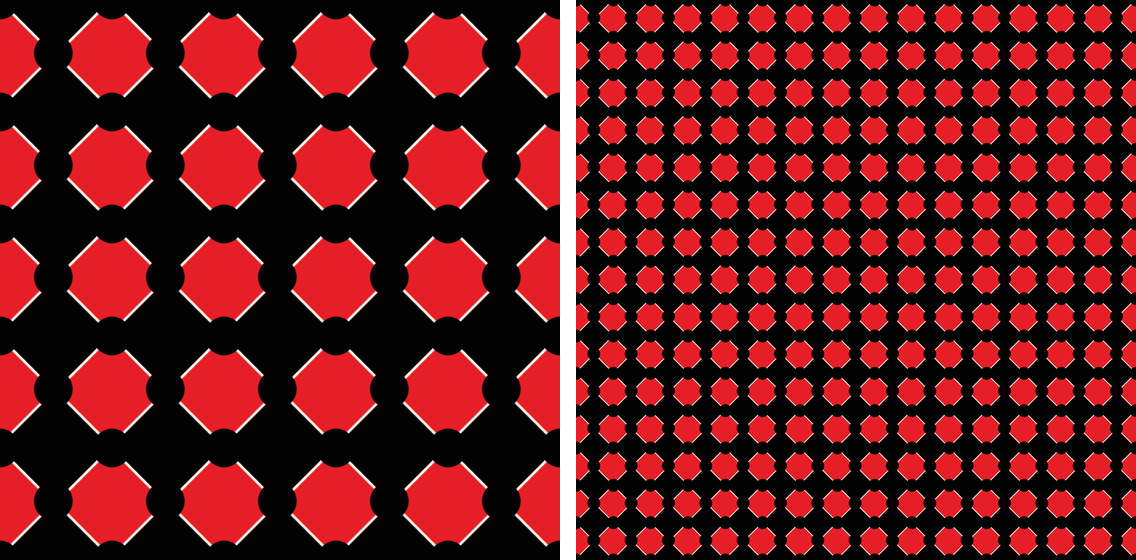
Left: one tile. Right: repeated 3 by 3.
Give the GLSL for this pattern, as a three.js fragment shader.

```glsl
// Red diamonds with thin white edges on black, their corners bitten off by black discs.
varying vec2 vUv;

const float REPEATS = 5.0;

// Lengths and positions below are in units of one repeat.
const vec2 DIAMOND_CENTER = vec2(-0.010, -0.489);
const vec2 SIDE_DISC_CENTER = vec2(0.476, -0.474);
const vec2 CAP_DISC_CENTER = vec2(0.0, 0.0);
const float DIAMOND_RADIUS = 0.506;   // center to corner
const float EDGE_WIDTH = 0.0235;
const float DISC_RADIUS = 0.1725;

const vec3 BLACK = vec3(0.008, 0.006, 0.006);
const vec3 RED = vec3(0.90, 0.12, 0.15);
const vec3 WHITE = vec3(0.97, 0.95, 0.93);

// Offset from the nearest repeat of a center
vec2 nearest(vec2 p, vec2 center) {
  return fract(p - center + 0.5) - 0.5;
}

float diamondDistance(vec2 p, float radius) {
  return (abs(p.x) + abs(p.y) - radius) * 0.70710678;
}

float discDistance(vec2 p, float radius) {
  return length(p) - radius;
}

// Coverage of a shape from its signed distance
float coverage(float dist, float pixel) {
  return clamp(0.5 - dist / pixel, 0.0, 1.0);
}

void main() {
  vec2 p = vUv * REPEATS;
  float pixel = 1.2 * max(fwidth(p.x), fwidth(p.y));

  // White diamond with a red one inset by the edge width
  float diamond = diamondDistance(nearest(p, DIAMOND_CENTER), DIAMOND_RADIUS);
  vec3 color = mix(BLACK, WHITE, coverage(diamond, pixel));
  color = mix(color, RED, coverage(diamond + EDGE_WIDTH, pixel));

  // Black discs over the side corners and the top and bottom corners
  float sideDisc = discDistance(nearest(p, SIDE_DISC_CENTER), DISC_RADIUS);
  float capDisc = discDistance(nearest(p, CAP_DISC_CENTER), DISC_RADIUS);
  color = mix(color, BLACK, coverage(min(sideDisc, capDisc), pixel));

  gl_FragColor = vec4(color, 1.0);
}
```
